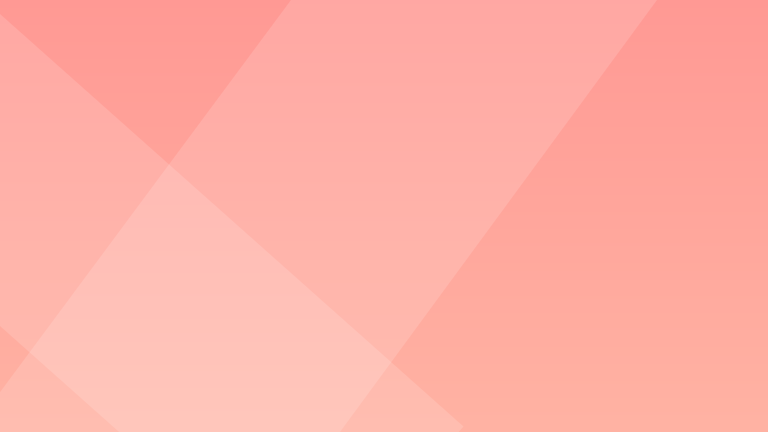
This background is drawn by a Shadertoy shader. Its source:

```glsl
// Soft coral backdrop: a vertical gradient crossed by two translucent white bands.
// Each band is an intersection of antialiased half-planes, in units of canvas height;
// where the bands overlap, their white veils stack.

// Coverage of the half-plane to the right of the line running from a to b.
float rightOf(vec2 p, vec2 a, vec2 b) {
    vec2 along = normalize(b - a);
    float dist = dot(p - a, vec2(along.y, -along.x));
    return clamp(dist * iResolution.y + 0.5, 0.0, 1.0);
}

void mainImage(out vec4 fragColor, in vec2 fragCoord) {
    vec2 p = fragCoord / iResolution.y;

    // Background gradient, deeper pink at the top
    vec3 color = mix(vec3(1.0, 0.70, 0.64), vec3(1.0, 0.60, 0.58), p.y);

    // Wide band rising to the right
    float rising = rightOf(p, vec2(-0.0684, 0.0), vec2(0.6736, 1.0))
                 * rightOf(p, vec2(1.5208, 1.0), vec2(0.787, 0.0));

    // Band falling to the right, with a square end at the lower edge
    vec2 fallDir = vec2(1.0, -0.89);
    vec2 upperStart = vec2(0.0, 0.9676);
    vec2 lowerStart = vec2(0.0, 0.2454);
    vec2 corner = vec2(1.074, 0.0139);
    float falling = rightOf(p, upperStart, upperStart + fallDir)
                  * rightOf(p, lowerStart, lowerStart - fallDir)
                  * rightOf(p, corner, corner + vec2(fallDir.y, -fallDir.x));

    // Veils of white
    color = mix(color, vec3(1.0), 0.14 * rising);
    color = mix(color, vec3(1.0), 0.14 * falling);
    fragColor = vec4(color, 1.0);
}
```
